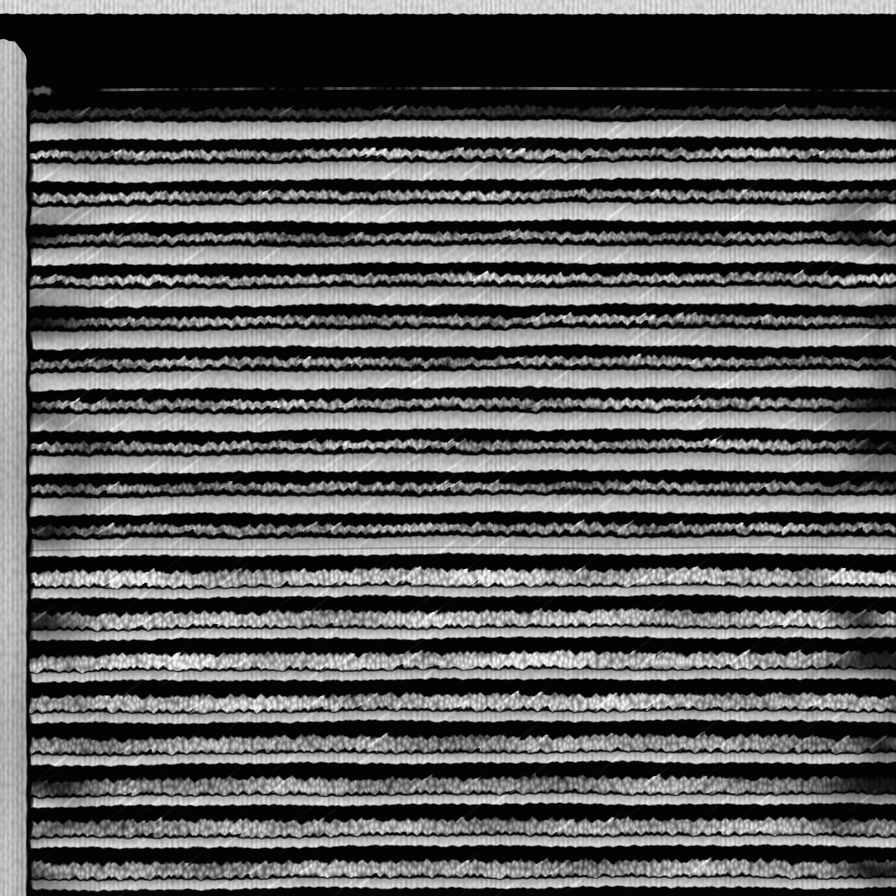
Write a WebGL 2 fragment shader that draws this texture.

```glsl
#version 300 es
precision highp float;
// Worn pale double stripes on black, with a woven grain, a top edge and a left strip.
uniform vec2 u_resolution;
out vec4 fragColor;

float hash(vec2 p) {
  p = fract(p * vec2(0.1031, 0.1137));
  p += dot(p, p.yx + 33.33);
  return fract((p.x + p.y) * p.x * 7.13);
}

// Cellular noise: distance to the nearest scattered point
float cellular(vec2 p) {
  vec2 id = floor(p), f = fract(p);
  float nearest = 2.0;
  for (int j = -1; j <= 1; j++)
    for (int i = -1; i <= 1; i++) {
      vec2 o = vec2(i, j), c = id + o;
      vec2 point = o + vec2(hash(c + 7.0), hash(c + 91.0));
      nearest = min(nearest, length(point - f));
    }
  return nearest;
}

float bar(float d, float low, float high, float soft) {
  return smoothstep(low - soft, low + soft, d)
       * (1.0 - smoothstep(high - soft, high + soft, d));
}

// Short rising scratches, one at most in each slanted cell
float scratches(vec2 p) {
  vec2 q = vec2((p.x - p.y) * 13.0, (p.y + p.x * 0.75) * 95.0);
  q.x += hash(vec2(floor(q.y), 5.0));
  vec2 f = fract(q);
  float present = smoothstep(0.68, 0.95, hash(floor(q) + 40.0));
  return present * (1.0 - smoothstep(0.05, 0.3, abs(f.y - 0.5))) * sin(f.x * 3.14159);
}

void main() {
  vec2 p = gl_FragCoord.xy / u_resolution;
  p.y = 1.0 - p.y; // measured down from the top
  float pixel = 1.0 / u_resolution.y;

  // Fine weave and ragged edges
  float thread = sin(p.x * 1130.0 + 2.0 * sin(p.x * 47.0)) * (0.6 + 0.4 * sin(p.x * 71.0));
  float grain = cellular(p * vec2(210.0, 130.0)) - 0.45;
  float ragged = cellular(p * vec2(120.0, 35.0)) - 0.45;
  float scratch = scratches(p);
  float weave = 1.0 + 0.07 * thread - 0.16 * grain;

  // Stripe rows: d runs upward from the lower edge of each pair
  float bend = 0.0035 * sin(2.2 * p.x) + 0.0007 * sin(p.x * 17.0 + p.y * 40.0);
  float row = (p.y + bend - 0.1595) / 0.04648;
  float n = ceil(row), d = n - row;
  float lower = step(10.5, n); // lower rows: slim bright stripe, wide grey one
  float soft = max(0.03, 0.7 * pixel / 0.04648);
  float edge = d + 0.06 * ragged + 0.012 * sin(p.x * 39.0 + n * 2.3);

  // Wear gathers at the stripe ends
  float ends = 1.0 - smoothstep(0.04, 0.14, p.x) + smoothstep(0.86, 0.98, p.x);
  float wear = ends * smoothstep(0.3, 0.75, cellular(p * vec2(9.0, 17.0) + 3.0));

  // Bright stripe, shaded toward its upper edge
  float top = mix(0.47, 0.28, lower);
  float bright = bar(edge, 0.05, top, soft);
  float u = clamp(d / top, 0.0, 1.0);
  float brightTone = 0.84 - 0.26 * u * u - 0.05 * hash(vec2(n, 3.0));
  brightTone -= 0.3 * bar(d, 0.19, 0.22, 0.03) * (1.0 - step(0.5, abs(n - 10.0)));
  brightTone *= 1.0 - 0.35 * wear;

  // Dim companion stripe, more frayed
  float dimEdge = edge + 0.09 * ragged - 0.06 * scratch;
  float dim = bar(dimEdge, mix(0.585, 0.335, lower), mix(0.76, 0.67, lower), soft * 1.3);
  float late = smoothstep(12.0, 16.0, n);
  float dimTone = mix(0.55, 0.7 - 0.1 * late, lower) + 0.12 * (hash(vec2(n, 11.0)) - 0.5);
  dimTone += 0.12 * sin(p.x * 8.0 + n * 1.7) * sin(p.x * 23.0 + n) - 0.4 * grain;
  dimTone -= lower * 0.5 * max(d - 0.45, 0.0);
  dimTone *= 1.0 - 0.85 * wear;
  dimTone *= n < 0.5 ? 0.3 : 1.0;

  float tone = max(bright * brightTone, dim * dimTone) * weave;
  tone += scratch * (0.05 + 0.16 * dim + 0.07 * bright);
  float field = step(-0.85, row) * smoothstep(0.033, 0.037, p.x + 0.005 * ragged);
  tone *= field;

  // Faint broken line in the black header
  float broken = 0.5 + 0.3 * sin(p.x * 9.0 - 4.5) + 0.25 * sin(p.x * 53.0) - 0.8 * ragged;
  float lineY = 0.1015 - 0.003 * sin(p.x * 3.1);
  float headLine = 1.0 - smoothstep(0.0007, 0.0012 + pixel, abs(p.y - lineY));
  tone += 0.5 * headLine * clamp(broken, 0.0, 1.0) * smoothstep(0.1, 0.13, p.x);
  float blot = length((p - vec2(0.045, 0.101)) / vec2(0.016, 0.006)) + ragged;
  tone += 0.35 * (1.0 - smoothstep(0.4, 1.0, blot));

  // Left strip with a worn rounded shoulder
  float shoulder = 0.044 + 0.02 * pow(p.x / 0.029, 3.0) + 0.003 * ragged;
  float strip = smoothstep(-pixel, pixel, p.y - shoulder)
              * (1.0 - smoothstep(0.028, 0.031, p.x + 0.002 * ragged));
  float stripTone = 0.68 + 0.04 * sin(p.x * 190.0) + 0.03 * sin(p.y * 21.0);
  tone = mix(tone, stripTone * weave, strip);

  // Pale edge along the top
  float margin = 1.0 - smoothstep(0.0145, 0.0155 + pixel, p.y + 0.002 * ragged);
  tone = mix(tone, 0.82 * weave, margin);

  fragColor = vec4(vec3(clamp(tone, 0.012, 0.95)), 1.0);
}
```
